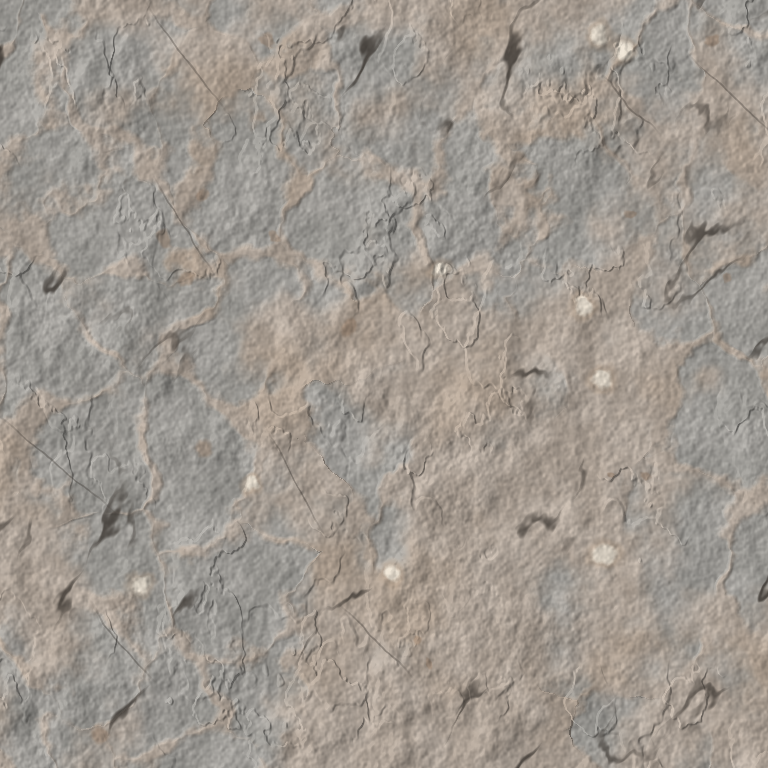
Reproduce this texture procedurally as a three.js fragment shader.

```glsl
varying vec2 vUv;

const vec3 TAN = vec3(0.632, 0.588, 0.545);
const vec3 PALE_TAN = vec3(0.69, 0.647, 0.605);
const vec3 OCHRE = vec3(0.63, 0.55, 0.47);
const vec3 GREY = vec3(0.568, 0.565, 0.55);
const vec3 PALE_GREY = vec3(0.613, 0.607, 0.592);
const vec3 CRACK = vec3(0.23, 0.21, 0.19);
const vec3 QUARTZ = vec3(0.82, 0.79, 0.74);
const vec3 RUST = vec3(0.55, 0.44, 0.35);
const vec2 LIGHT = vec2(-0.88, 0.47);
const float CELL_SCALE = 7.0;
const float RELIEF = 0.0068;
const float GRIT = 0.0009;
const float LEDGE = 0.0013;
const float SLOPE_STEP = 0.0016;
const int PEBBLES = 24;
const int WHITE_PEBBLES = 9;
const int FISSURES = 8;

float hash(vec2 p) {
  vec3 q = fract(vec3(p.xyx) * 0.1031);
  q += dot(q, q.yzx + 33.33);
  return fract((q.x + q.y) * q.z);
}

vec2 hash2(vec2 p) {
  return vec2(hash(p), hash(p + 57.3));
}

float noise(vec2 p) {
  vec2 i = floor(p), f = fract(p);
  f = f * f * (3.0 - 2.0 * f);
  return mix(mix(hash(i), hash(i + vec2(1, 0)), f.x),
             mix(hash(i + vec2(0, 1)), hash(i + vec2(1, 1)), f.x), f.y);
}

float fbm(vec2 p) {
  float sum = 0.0, amp = 0.5;
  for (int i = 0; i < 5; i++) {
    sum += amp * noise(p);
    p = mat2(1.6, 1.2, -1.2, 1.6) * p + 17.7;
    amp *= 0.5;
  }
  return sum / 0.97;
}

// x: distance to the cell border, y: random value of the cell
vec2 cells(vec2 p) {
  vec2 base = floor(p);
  float near = 9.0, next = 9.0, id = 0.0;
  for (int y = -1; y <= 1; y++) for (int x = -1; x <= 1; x++) {
    vec2 c = base + vec2(x, y);
    float d = length(c + hash2(c) - p);
    if (d < near) { next = near; near = d; id = hash(c + 9.1); }
    else next = min(next, d);
  }
  return vec2(next - near, id);
}

// Grey slabs parted by tan veins, broken up away from the upper middle
float slabs(vec2 p) {
  vec2 warp = vec2(fbm(p * 8.0), fbm(p * 8.0 + 31.0)) - 0.5;
  vec2 cell = cells((p + 0.17 * warp) * CELL_SCALE * vec2(1.1, 0.85));
  vec2 upper = p - vec2(0.36, 0.66), lower = p - vec2(0.25, 0.1);
  float region = fbm(p * 4.0 + 4.0) + 0.26 * exp(-7.0 * dot(upper, upper))
               + 0.17 * exp(-14.0 * dot(lower, lower)) + 0.3 * (cell.y - 0.5)
               + 0.55 * (fbm(p * 14.0 + 23.0) - 0.5);
  float border = cell.x + 0.5 * (fbm(p * 24.0) - 0.5);
  return smoothstep(0.47, 0.72, region) * smoothstep(0.0, 0.17, border);
}

float height(vec2 p, float slab) {
  float rough = smoothstep(0.42, 0.64, fbm(p * 7.0 + 71.0));
  float relief = RELIEF * mix(0.65, 1.5, rough) * fbm(p * vec2(19.0, 16.0));
  float grit = GRIT * (noise(p * 120.0 + 6.0) + 0.6 * noise(p.yx * 215.0));
  vec2 q = p * vec2(1.2, 0.85);
  float chips = smoothstep(0.49, 0.52, fbm(q * 9.0 + 13.0))
              + smoothstep(0.54, 0.57, fbm(q * 14.0 + 43.0));
  return relief + grit - 0.0012 * slab
       + LEDGE * chips * smoothstep(0.4, 0.7, noise(p * 11.0 + 5.0));
}

// Short dark cracks, mostly rising to the right
float cracks(vec2 p) {
  vec2 q = vec2(dot(p, vec2(0.87, -0.5)) * 13.0, dot(p, vec2(0.5, 0.87)) * 6.0);
  float mask = smoothstep(0.66, 0.92, noise(p * 13.0 + 21.0));
  float line = abs(fbm(q + 87.0) - 0.5);
  return mask * (1.0 - smoothstep(0.005, 0.014 + 0.03 * mask, line));
}

// Long, thin hairlines running down to the right
float fissures(vec2 p) {
  float ink = 0.0;
  p += 0.02 * (vec2(fbm(p * 12.0), fbm(p * 12.0 + 5.0)) - 0.5);
  for (int i = 0; i < FISSURES; i++) {
    vec2 seed = vec2(float(i), 3.7);
    float angle = -0.8 + 0.5 * (hash(seed + 8.0) - 0.5);
    vec2 dir = vec2(cos(angle), sin(angle)), d = p - hash2(seed);
    float reach = 0.05 + 0.08 * hash(seed + 4.0);
    float fade = 1.0 - smoothstep(0.3 * reach, reach, abs(dot(d, dir)));
    float across = abs(d.x * dir.y - d.y * dir.x);
    ink = max(ink, fade * (1.0 - smoothstep(0.0003, 0.0019, across)));
  }
  return ink;
}

vec3 addPebbles(vec3 col, vec2 p) {
  vec2 wobble = 0.018 * (vec2(fbm(p * 45.0), fbm(p * 45.0 + 9.0)) - 0.5);
  for (int i = 0; i < PEBBLES; i++) {
    vec2 seed = vec2(float(i) * 1.7, 12.4);
    bool white = i < WHITE_PEBBLES;
    float radius = (white ? 0.011 : 0.005) + 0.008 * hash(seed + 2.0);
    vec2 d = p + wobble - 0.04 - 0.92 * hash2(seed);
    float r = length(d * vec2(1.0, 0.75 + 0.6 * hash(seed + 6.0))) / radius;
    if (white) col = mix(col, OCHRE, 0.4 * (1.0 - smoothstep(0.9, 1.7, r)));
    float body = 1.0 - smoothstep(0.55, 1.1, r);
    col = mix(col, white ? QUARTZ : RUST, body * (white ? 0.9 : 0.4));
  }
  return col;
}

void main() {
  vec2 p = vUv;
  float slab = slabs(p);

  // Mottled base colours
  float mottle = smoothstep(0.3, 0.7, fbm(p * 30.0 + 3.0));
  vec3 earth = mix(TAN, PALE_TAN, mottle);
  earth = mix(earth, OCHRE, 0.3 * smoothstep(0.52, 0.75, fbm(p * 8.0 + 61.0)));
  vec3 col = mix(earth, mix(GREY, PALE_GREY, mottle), 0.92 * slab);
  col = addPebbles(col, p);

  // Side light on the relief
  vec2 e = vec2(SLOPE_STEP, 0.0);
  float h = height(p, slab);
  vec2 slope = vec2(height(p + e.xy, slabs(p + e.xy)) - h,
                    height(p + e.yx, slabs(p + e.yx)) - h) / SLOPE_STEP;
  col *= 1.0 + clamp(-0.8 * dot(slope, LIGHT), -0.38, 0.15);

  // Cracks and fine grain
  col = mix(col, CRACK, 0.8 * cracks(p));
  col = mix(col, CRACK, 0.35 * fissures(p));
  col *= 1.0 + 0.07 * (noise(p * 260.0) - 0.5);
  gl_FragColor = vec4(col, 1.0);
}
```
